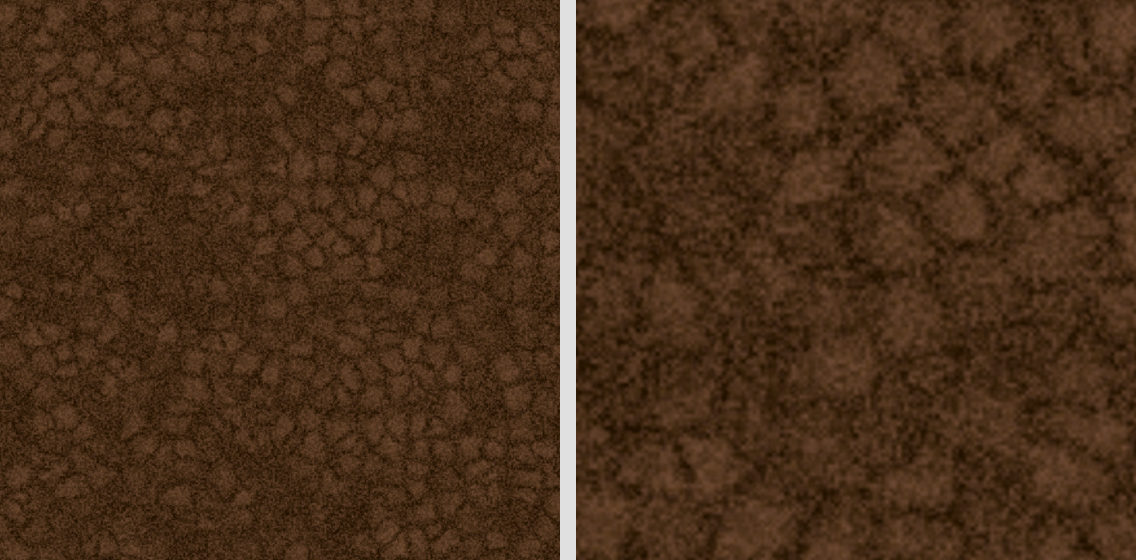
Left, the full canvas; right, a detail of the centre.
Reproduce this texture procedurally as a three.js fragment shader.

```glsl
// Dark brown earth packed with small rounded clods. Voronoi cells give the
// clods and the thin cracks between them, broad noise sinks some of them
// into the soil, and fine value noise adds the sandy grain.
varying vec2 vUv;

const vec3 SOIL_DARK = vec3(0.200, 0.117, 0.040);
const vec3 CLOD_LIGHT = vec3(0.365, 0.240, 0.148);
const float CLODS_ACROSS = 22.0;
const float GRAINS_ACROSS = 270.0;

float hash(vec2 p) {
  vec3 q = fract(p.xyx * 0.1031);
  q += dot(q, q.yzx + 33.33);
  return fract((q.x + q.y) * q.z);
}

vec2 hash2(vec2 p) {
  return vec2(hash(p + 17.0), hash(p + 71.0));
}

float valueNoise(vec2 p) {
  vec2 cell = floor(p);
  vec2 f = fract(p);
  f = f * f * (3.0 - 2.0 * f);
  float low = mix(hash(cell), hash(cell + vec2(1.0, 0.0)), f.x);
  float high = mix(hash(cell + vec2(0.0, 1.0)), hash(cell + 1.0), f.x);
  return mix(low, high, f.y);
}

float fbm(vec2 p) {
  float sum = 0.0;
  float gain = 0.5;
  for (int i = 0; i < 4; i++) {
    sum += gain * valueNoise(p);
    p = p * 2.03 + 19.7;
    gain *= 0.5;
  }
  return sum / 0.9375;
}

// Returns distance to the nearest cell border, distance to the centre, cell id.
vec3 voronoi(vec2 p) {
  vec2 base = floor(p);
  vec2 f = fract(p);
  vec2 nearestCell = vec2(0.0);
  vec2 toNearest = vec2(8.0);
  for (int y = -1; y <= 1; y++) {
    for (int x = -1; x <= 1; x++) {
      vec2 cell = vec2(float(x), float(y));
      vec2 toSeed = cell + hash2(base + cell) - f;
      if (dot(toSeed, toSeed) < dot(toNearest, toNearest)) {
        toNearest = toSeed;
        nearestCell = cell;
      }
    }
  }
  float border = 8.0;
  for (int y = -2; y <= 2; y++) {
    for (int x = -2; x <= 2; x++) {
      vec2 cell = nearestCell + vec2(float(x), float(y));
      vec2 toSeed = cell + hash2(base + cell) - f;
      vec2 across = toSeed - toNearest;
      if (dot(across, across) > 0.0001) {
        border = min(border, dot(0.5 * (toNearest + toSeed), normalize(across)));
      }
    }
  }
  return vec3(border, length(toNearest), hash(base + nearestCell + 133.0));
}

// Height of the clods: flat tops with soft rims, some sunk into the soil.
float clodHeight(vec3 cell, float burial) {
  float rim = smoothstep(0.0, 0.24, cell.x);
  float roundness = 1.0 - smoothstep(0.25, 0.7, cell.y);
  float exposure = clamp(0.15 + 0.95 * cell.z + 1.8 * (0.5 - burial), 0.03, 1.0);
  return rim * mix(0.35, 1.0, roundness) * exposure;
}

void main() {
  // Slightly bent clod outlines
  vec2 bend = vec2(fbm(vUv * 45.0), fbm(vUv * 45.0 + 57.0)) - 0.5;
  vec3 cell = voronoi(vUv * CLODS_ACROSS + 0.5 * bend + 5.0);

  // Clods, cracks and broad patches
  float burial = fbm(vUv * 11.0 + 31.0);
  float clod = clodHeight(cell, burial);
  float crack = 1.0 - smoothstep(0.0, 0.08, cell.x);
  float patches = fbm(vUv * 30.0 + 83.0) - 0.5;
  float tone = 0.29 + 0.62 * clod - 0.10 * crack + 0.45 * patches;

  // Sandy grain, rougher in the bare soil than on the clods
  float grain = valueNoise(vUv * GRAINS_ACROSS) - 0.5;
  float fineGrain = valueNoise(vUv * GRAINS_ACROSS * 1.6 + 211.0) - 0.5;
  tone += (0.9 * grain + 0.6 * fineGrain) * mix(1.15, 0.75, clod);

  vec3 color = mix(SOIL_DARK, CLOD_LIGHT, clamp(tone, -0.4, 1.3));
  color.b += 0.035 * fineGrain;
  gl_FragColor = vec4(color, 1.0);
}
```
